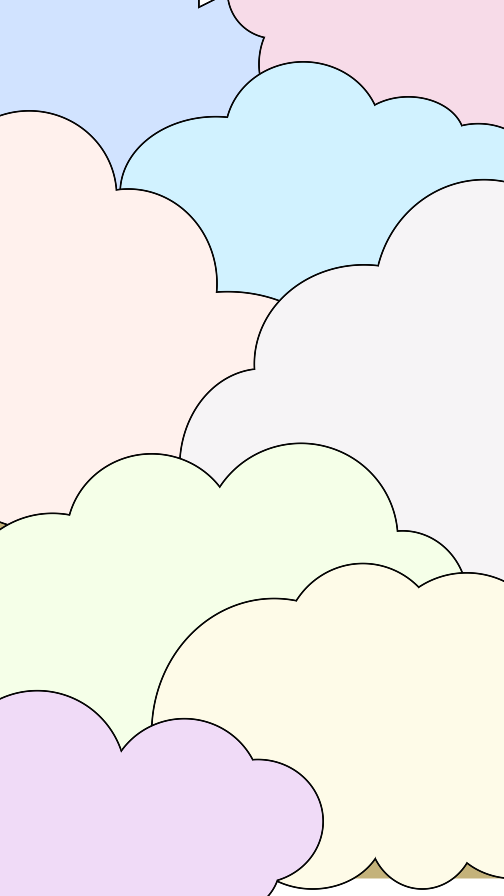
A Shadertoy shader for this pattern:

```glsl
#define CANVAS_HEIGHT 7.68
#define LINE_HALF 0.0075
#define INK vec3(0.02)
#define OLIVE vec3(0.77, 0.70, 0.48)
#define BLUE vec3(0.82, 0.89, 1.0)
#define PINK vec3(0.97, 0.86, 0.91)
#define CYAN vec3(0.82, 0.95, 1.0)
#define PEACH vec3(1.0, 0.945, 0.93)
#define GREY vec3(0.965, 0.955, 0.965)
#define GREEN vec3(0.96, 1.0, 0.91)
#define CREAM vec3(0.995, 0.985, 0.91)
#define LILAC vec3(0.94, 0.86, 0.97)

// Approximate signed distance to an ellipse: xy centre, zw radii
float puff(vec2 p, vec4 e) {
    vec2 q = p - e.xy;
    float k = length(q / e.zw) + 1e-4;
    float slope = length(q / (e.zw * e.zw)) + 1e-4;
    return k * (k - 1.0) / slope;
}

// Union of four puffs
float cloud(vec2 p, vec4 a, vec4 b, vec4 c, vec4 d) {
    return min(min(puff(p, a), puff(p, b)), min(puff(p, c), puff(p, d)));
}

// Flat fill with an ink outline
vec3 paint(vec3 under, vec3 fill, float d, float aa) {
    vec3 color = mix(under, fill, smoothstep(0.5 * aa, -0.5 * aa, d));
    float line = smoothstep(0.5 * aa, -0.5 * aa, abs(d) - LINE_HALF);
    return mix(color, INK, line);
}

void mainImage(out vec4 fragColor, in vec2 fragCoord) {
    // Canvas units, measured downward from the top edge
    float aa = CANVAS_HEIGHT / iResolution.y;
    vec2 p = vec2(fragCoord.x, iResolution.y - fragCoord.y) * aa;

    // Ground band and sky
    vec3 color = mix(vec3(1.0), OLIVE, smoothstep(0.5 * aa, -0.5 * aa, p.y - 7.53));
    color = mix(color, BLUE, smoothstep(0.5 * aa, -0.5 * aa, p.y - 3.0));

    // Small white tip at the top edge
    float tip = max(1.705 - p.x, dot(p - vec2(1.71, 0.06), normalize(vec2(1.0, 2.0))));
    color = paint(color, vec3(1.0), tip, aa);

    // Upper clouds
    float pink = min(puff(p, vec4(3.50, 0.30, 1.18, 1.25)),
                 min(puff(p, vec4(2.35, -0.07, 0.40, 0.40)),
                     puff(p, vec4(2.62, 0.55, 0.40, 0.50))));
    color = paint(color, PINK, pink, aa);

    float cyan = cloud(p, vec4(1.85, 1.65, 0.82, 0.65), vec4(2.60, 1.15, 0.67, 0.62),
                          vec4(3.50, 1.18, 0.48, 0.35), vec4(4.10, 1.46, 0.50, 0.40));
    cyan = min(cyan, puff(p, vec4(2.70, 2.00, 1.70, 0.95)));
    color = paint(color, CYAN, cyan, aa);

    // Middle clouds
    float peach = cloud(p, vec4(0.25, 1.68, 0.75, 0.73), vec4(1.10, 2.43, 0.76, 0.81),
                           vec4(1.95, 3.25, 1.00, 0.75), vec4(0.60, 3.33, 1.50, 1.25));
    color = paint(color, PEACH, peach, aa);

    float grey = cloud(p, vec4(2.25, 4.00, 0.71, 0.84), vec4(3.12, 3.12, 0.94, 0.85),
                          vec4(4.15, 2.53, 0.94, 0.99), vec4(3.40, 4.10, 1.50, 1.20));
    color = paint(color, GREY, grey, aa);

    float green = cloud(p, vec4(0.45, 5.20, 0.80, 0.80), vec4(1.30, 4.60, 0.73, 0.71),
                           vec4(2.58, 4.62, 0.83, 0.82), vec4(3.45, 5.15, 0.56, 0.60));
    green = min(green, puff(p, vec4(1.40, 5.60, 2.30, 1.10)));
    color = paint(color, GREEN, green, aa);

    // Lower clouds
    float cream = cloud(p, vec4(2.35, 6.28, 1.05, 1.15), vec4(3.11, 5.53, 0.68, 0.70),
                           vec4(4.00, 5.60, 0.72, 0.69), vec4(3.20, 6.35, 1.85, 0.90));
    cream = min(cream, cloud(p, vec4(2.68, 7.10, 0.62, 0.52), vec4(3.62, 7.12, 0.46, 0.50),
                                vec4(4.40, 7.00, 0.60, 0.53), vec4(3.60, 6.40, 1.20, 0.80)));
    color = paint(color, CREAM, cream, aa);

    float lilac = cloud(p, vec4(0.32, 6.68, 0.76, 0.76), vec4(1.58, 6.81, 0.66, 0.65),
                           vec4(2.21, 7.04, 0.56, 0.53), vec4(1.85, 7.42, 0.55, 0.45));
    lilac = min(lilac, min(puff(p, vec4(0.50, 7.35, 0.80, 0.60)),
                           puff(p, vec4(0.90, 7.20, 1.30, 0.55))));
    color = paint(color, LILAC, lilac, aa);

    fragColor = vec4(color, 1.0);
}
```
